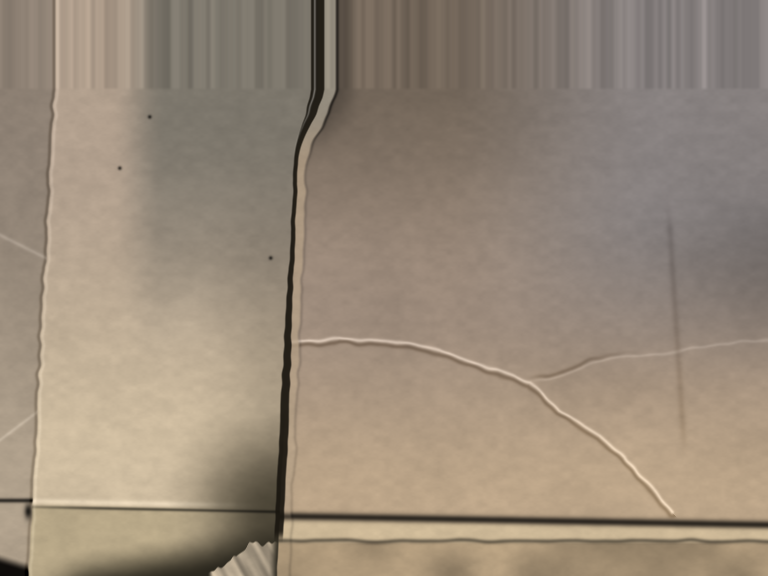
This texture is drawn by a Shadertoy shader. Its source:

```glsl
// Worn cardboard: two panels split by a dark torn seam, with folds and a crease.
// Each part is a soft mask around a curve, laid over colour ramps and value noise.
// The strip at the top repeats one row of the board, which turns it into streaks.

float hash(vec2 p) {
    vec3 q = fract(vec3(p.xyx) * 0.1031);
    q += dot(q, q.yzx + 33.33);
    return fract((q.x + q.y) * q.z);
}

float noise(vec2 p) {
    vec2 i = floor(p), f = fract(p);
    f = f * f * (3.0 - 2.0 * f);
    return mix(mix(hash(i), hash(i + vec2(1, 0)), f.x),
               mix(hash(i + vec2(0, 1)), hash(i + vec2(1, 1)), f.x), f.y);
}

float fbm(vec2 p) {
    float sum = 0.0, gain = 0.5;
    for (int i = 0; i < 4; i++) {
        sum += gain * noise(p);
        p = p * 2.03 + 17.0;
        gain *= 0.5;
    }
    return sum;
}

// Soft stroke of half width w around distance d
float stroke(float d, float w) { return exp(-d * d / (w * w)); }

// Signed distance to the long crease, positive above it
float creaseDistance(vec2 p) {
    vec2 knots[10] = vec2[10](vec2(0.503, 0.405), vec2(0.590, 0.413), vec2(0.694, 0.406),
        vec2(0.764, 0.392), vec2(0.851, 0.361), vec2(0.920, 0.335), vec2(0.972, 0.288),
        vec2(1.042, 0.245), vec2(1.085, 0.207), vec2(1.167, 0.111));
    float best = 9.0;
    for (int i = 0; i < 9; i++) {
        vec2 a = p - knots[i], b = knots[i + 1] - knots[i];
        float d = length(a - b * clamp(dot(a, b) / dot(b, b), 0.0, 1.0));
        if (d < abs(best)) best = b.x * a.y - b.y * a.x < 0.0 ? -d : d;
    }
    return best;
}

vec3 leftPanel(vec2 p) {
    vec3 col = mix(vec3(0.80, 0.73, 0.62), vec3(0.69, 0.62, 0.55), smoothstep(0.2, 0.75, p.y));
    float dim = smoothstep(0.19, 0.29, p.x) * smoothstep(0.3, 0.82, p.y);
    col = mix(col, vec3(0.47, 0.45, 0.41), dim * 0.95);
    col *= 1.0 - 0.16 * smoothstep(0.32, 0.5, p.x) * (1.0 - dim);
    // Shadow pooling beside the seam
    float pool = smoothstep(0.27, 0.47, p.x + 0.12 * (0.13 - p.y)) * smoothstep(0.31, 0.12, p.y);
    col = mix(col, vec3(0.23, 0.21, 0.16), pool * 0.85);
    // Fold and the shaded flap below it
    float fold = p.y - 0.125 + 0.02 * p.x;
    col = mix(col, vec3(0.68, 0.62, 0.49), smoothstep(0.003, -0.006, fold) * (1.0 - pool) * 0.7);
    float under = smoothstep(0.035, -0.045, p.y - 0.16 * (p.x - 0.06)) * smoothstep(0.05, 0.16, p.x);
    col = mix(col, vec3(0.12, 0.11, 0.08), under * 0.9);
    col += 0.10 * stroke(fold - 0.006, 0.005) * (1.0 - pool);
    col *= 1.0 - 0.5 * stroke(fold + 0.004, 0.003) * smoothstep(0.05, 0.3, p.x + 0.1);
    // Specks
    vec2 specks[3] = vec2[3](vec2(0.260, 0.797), vec2(0.208, 0.708), vec2(0.470, 0.552));
    for (int i = 0; i < 3; i++) col *= 1.0 - 0.65 * stroke(length(p - specks[i]), 0.0035);
    return col;
}

vec3 edgeStrip(vec2 p) {
    vec3 col = mix(vec3(0.68, 0.62, 0.54), vec3(0.55, 0.50, 0.45), smoothstep(0.1, 0.8, p.y));
    col += 0.08 * (stroke(p.y - 0.592 + 0.5 * p.x, 0.004) + stroke(p.y - 0.236 - 0.75 * p.x, 0.004));
    col *= 1.0 - 0.7 * stroke(p.y - 0.131, 0.004);
    return mix(col, vec3(0.06, 0.05, 0.04), smoothstep(0.04, 0.02, p.y + 0.3 * p.x));
}

vec3 rightPanel(vec2 p, float seam) {
    vec3 col = mix(vec3(0.73, 0.64, 0.53), vec3(0.61, 0.54, 0.48), smoothstep(0.13, 0.48, p.y));
    col = mix(col, vec3(0.45, 0.40, 0.35), smoothstep(0.5, 0.86, p.y));
    col = mix(col, vec3(0.53, 0.505, 0.50), smoothstep(0.75, 1.15, p.x) * smoothstep(0.3, 0.65, p.y));
    col *= 1.0 - 0.16 * stroke(length((p - vec2(1.36, 0.53)) * vec2(1.0, 1.3)), 0.17);
    // Crease, its faint branch and a vertical dent
    float wobble = 0.005 * (noise(p * 45.0) - 0.5);
    float crease = creaseDistance(p) + wobble;
    col += 0.20 * stroke(crease, 0.0032) - 0.14 * stroke(crease + 0.007, 0.004);
    float branch = p.y - 0.338 - 0.042 * smoothstep(0.92, 1.08, p.x)
                 - 0.03 * smoothstep(1.08, 1.33, p.x) + wobble;
    col += smoothstep(0.91, 0.95, p.x) * (0.07 * stroke(branch, 0.003)
         - 0.11 * stroke(branch - 0.006, 0.004) * smoothstep(1.12, 1.0, p.x));
    float dent = p.x - 1.16 - 0.065 * (0.65 - p.y);
    col -= 0.06 * stroke(dent, 0.006) * smoothstep(0.2, 0.27, p.y) * smoothstep(0.67, 0.58, p.y);
    // Double fold along the bottom
    float fold = p.y - 0.104 + 0.018 * (p.x - 0.49);
    col = mix(col, vec3(0.80, 0.72, 0.59), smoothstep(0.002, -0.012, fold));
    col = mix(col, vec3(0.64, 0.56, 0.45) * (0.85 + 0.3 * noise(p * 14.0)), smoothstep(0.062, 0.054, p.y));
    col *= 1.0 - 0.75 * stroke(fold, 0.007);
    col *= 1.0 - 0.45 * stroke(p.y - 0.058 - 0.005 * noise(p.xx * 20.0), 0.004);
    // Paper edge by the seam, curling outward near the top
    float curl = smoothstep(0.7, 0.83, p.y);
    float lip = 0.018 + 0.012 * curl + 0.006 * (noise(vec2(p.y * 45.0, 2.0)) - 0.5);
    col *= 1.0 - 0.28 * curl * smoothstep(0.09, 0.025, seam);
    vec3 paper = mix(vec3(0.70, 0.62, 0.52), vec3(0.66, 0.63, 0.57), curl);
    col = mix(col, paper, smoothstep(lip + 0.003, lip - 0.003, seam) * 0.75 * smoothstep(0.09, 0.13, p.y));
    return col * (1.0 - 0.4 * stroke(seam - lip - 0.002, 0.003) * (0.3 + curl));
}

void mainImage(out vec4 fragColor, in vec2 fragCoord) {
    vec2 uv = fragCoord / iResolution.xy * vec2(4.0 / 3.0, 1.0);
    vec2 p = vec2(uv.x, min(uv.y, 0.845));
    float band = smoothstep(0.842, 0.85, uv.y), curl = smoothstep(0.72, 0.85, p.y);
    float ragged = 0.005 * (noise(vec2(p.y * 60.0, 7.0)) - 0.5);
    float edge = p.x - 0.05 - 0.053 * p.y + ragged;
    float seam = p.x - 0.481 - 0.046 * p.y - 0.031 * curl + 0.5 * ragged;

    // Panels
    vec3 col = mix(edgeStrip(p), leftPanel(p), smoothstep(-0.002, 0.002, edge));
    col += 0.06 * stroke(edge - 0.004, 0.003) - 0.12 * stroke(edge + 0.003, 0.003);
    col = mix(col, rightPanel(p, seam), smoothstep(-0.002, 0.002, seam));

    // Dark gap, closing at the bottom fold
    float gap = mix(0.0035, 0.0075, smoothstep(0.65, 0.25, p.y)) + 0.008 * curl;
    float open = smoothstep(gap + 0.002, gap - 0.002, abs(seam)) * smoothstep(0.055, 0.08, p.y);
    col = mix(col, vec3(0.10, 0.085, 0.06), open * 0.93);
    col += 0.30 * curl * stroke(seam + 0.005, 0.002);

    // Torn corner and the notch at the far left
    float torn = 0.005 + 0.05 * smoothstep(0.36, 0.44, p.x) + 0.012 * (noise(p.xx * 90.0) - 0.5) - p.y;
    float flap = smoothstep(-0.002, 0.003, torn) * smoothstep(0.36, 0.37, p.x) * smoothstep(0.485, 0.465, p.x);
    col = mix(col, vec3(0.72, 0.66, 0.57) * (0.7 + 0.5 * noise(vec2(p.x * 110.0 + p.y * 60.0, p.y * 12.0))), flap);
    col *= 1.0 - 0.8 * stroke(length((p - vec2(0.049, 0.112)) * vec2(1.4, 0.7)), 0.009);

    // Paper grain, fibres and streaks
    col *= 1.0 + 0.10 * (fbm(p * vec2(55.0, 80.0)) - 0.47) + 0.09 * (fbm(p * 9.0) - 0.47);
    col *= 1.0 + band * 0.14 * (noise(vec2(p.x * 130.0, 3.0)) + noise(vec2(p.x * 45.0, 9.0)) - 1.0);
    fragColor = vec4(clamp(col, 0.0, 1.0), 1.0);
}
```
